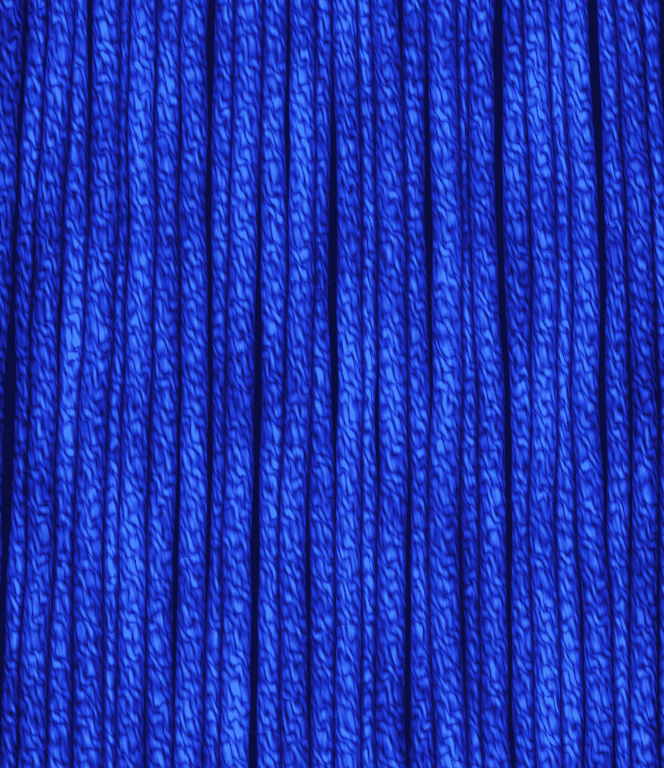
A Shadertoy shader for this texture:

```glsl
// Hanging skein of glossy blue embroidery floss, twisted strands side by side.

const float STRANDS      = 31.0;   // strands per canvas height
const float FAN          = 0.08;   // spreading of the strands towards the bottom
const float MEANDER      = 0.55;   // sideways drift, in strand widths
const float PLY_COLUMNS  = 1.6;    // thread columns per radian of strand surface
const float PLY_TWIST    = 27.0;   // column turns per canvas height
const float STITCH_RATE  = 43.0;   // ply highlights per canvas height
const float STITCH_SLANT = 0.45;
const float FIBRE_GAIN   = 0.30;
const float PATCH_GAIN   = 0.28;
const float HAIR_GAIN    = 0.10;

// Evenly spaced tones from the gaps up to the sheen.
const vec3 TONES[6] = vec3[6](
    vec3(0.04, 0.05, 0.26), vec3(0.07, 0.09, 0.46), vec3(0.09, 0.13, 0.64),
    vec3(0.11, 0.21, 0.82), vec3(0.18, 0.35, 0.92), vec3(0.27, 0.52, 0.99));

float hash(vec2 p) {
    vec3 q = fract(vec3(p.xyx) * 0.1031);
    q += dot(q, q.yzx + 33.33);
    return fract((q.x + q.y) * q.z);
}

vec2 gradient(vec2 cell) {
    float angle = 6.2832 * hash(cell);
    return vec2(cos(angle), sin(angle));
}

float gradientNoise(vec2 p) {
    vec2 i = floor(p), f = p - i;
    vec2 w = f * f * f * (f * (f * 6.0 - 15.0) + 10.0);
    vec2 e = vec2(1.0, 0.0);
    float low  = mix(dot(gradient(i), f), dot(gradient(i + e.xy), f - e.xy), w.x);
    float high = mix(dot(gradient(i + e.yx), f - e.yx),
                     dot(gradient(i + e.xx), f - e.xx), w.x);
    return mix(low, high, w.y);
}

// Slanted highlights of the twisted plies; u runs across the strand, -1 to 1.
float plySheen(float u, float y, float id) {
    float around = asin(clamp(u, -1.0, 1.0));
    float wobble = gradientNoise(vec2(u * 1.5 + id * 7.3, y * 30.0));
    float column = around * PLY_COLUMNS + y * PLY_TWIST
                 + 9.0 * hash(vec2(id, 5.0)) + 0.7 * wobble;
    float f = fract(column) - 0.5;
    float along = y * STITCH_RATE + f * STITCH_SLANT + 0.6 * wobble
                + hash(vec2(floor(column), id + 40.0));
    float g = fract(along) - 0.5;
    float strength = 0.85 + 0.3 * hash(vec2(floor(along), floor(column) + id * 17.0));
    return strength * (1.0 - 2.2 * f * f - 2.4 * g * g);
}

// Paints one strand and its contact shadow over the tone behind it.
float paintStrand(float behind, float x, float y, float id) {
    float jitter = 0.45 * (hash(vec2(id, 1.0)) - 0.5);
    float drift = MEANDER * gradientNoise(vec2(id * 3.7 + 0.4, y * 1.8))
                + 0.12 * gradientNoise(vec2(id * 5.1 + 0.4, y * 9.0));
    float halfWidth = mix(0.50, 0.63, hash(vec2(id, 2.0)));
    float u = (x - id - 0.5 - jitter - drift) / halfWidth;
    float edge = abs(u);

    float roundness = sqrt(max(1.0 - 0.92 * u * u, 0.0));
    float tone = roundness * (0.27 + 0.70 * plySheen(u, y, id));
    tone += 0.12 * (hash(vec2(id, 3.0)) - 0.5) - 0.04 * u;

    float shadow = smoothstep(0.85, 1.4, edge);
    float cover = 1.0 - smoothstep(0.90, 1.02, edge);
    return mix(behind * shadow, tone, cover);
}

vec3 toneColour(float tone) {
    float s = clamp(tone, 0.0, 1.0) * 5.0;
    int k = min(int(s), 4);
    return mix(TONES[k], TONES[k + 1], s - float(k));
}

void mainImage(out vec4 fragColor, in vec2 fragCoord) {
    vec2 p = fragCoord / iResolution.y;
    float aspect = iResolution.x / iResolution.y;
    float fromCentre = p.x - 0.5 * aspect;
    float x = (fromCentre / (1.0 + FAN * (0.5 - p.y)) + 1.0) * STRANDS;

    // Even strands lie behind, odd strands in front.
    float tone = 0.0;
    float nearest = floor(x);
    for (int layer = 0; layer < 2; layer++) {
        for (int k = -2; k <= 2; k++) {
            float id = nearest + float(k);
            if (int(mod(id, 2.0)) == layer) tone = paintStrand(tone, x, p.y, id);
        }
    }

    // Fine fibres along the twist, broad patches of light, and stray hairs.
    float lit = smoothstep(0.0, 0.35, tone);
    float fibre = gradientNoise(vec2(p.x * 260.0 + p.y * 50.0, p.y * 65.0));
    float patchy = gradientNoise(vec2(p.x * 14.0, p.y * 5.0) + 20.0);
    float hairField = gradientNoise(p * vec2(16.0, 11.0) + 60.0);
    float hair = (1.0 - smoothstep(0.0, 0.022, abs(hairField)))
               * smoothstep(0.1, 0.35, gradientNoise(p * 9.0 + 80.0));
    tone += lit * (FIBRE_GAIN * fibre + PATCH_GAIN * patchy) + HAIR_GAIN * hair;

    // Light falls off towards both sides.
    tone -= 0.12 * smoothstep(0.36, 0.5, abs(fromCentre) / aspect);

    fragColor = vec4(toneColour(tone), 1.0);
}
```
